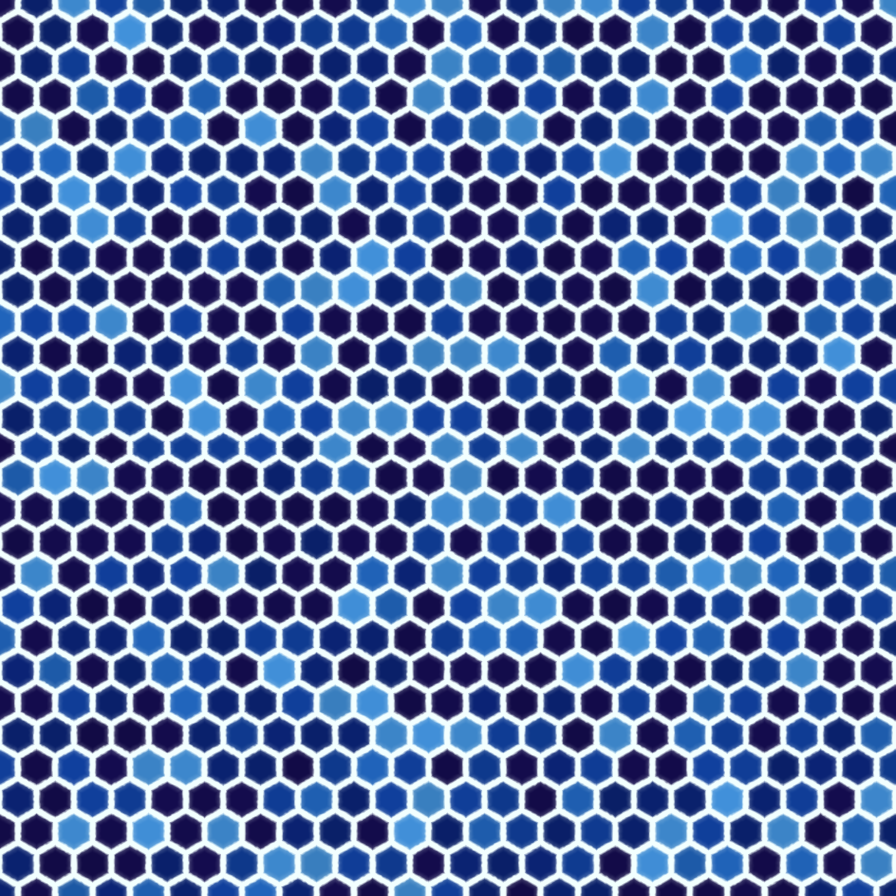
Write a three.js fragment shader that draws this pattern.

```glsl
varying vec2 vUv;

#define COLUMNS 24.0
#define ROWS 27.83
#define SEAM_CUT 0.17
#define LINE_INNER 0.045
#define LINE_OUTER 0.125
#define RIM_DEPTH 0.24
#define RIM_STRENGTH 0.22
#define EDGE_WEAR 0.022
#define GROUT vec3(0.95, 1.0, 1.0)

const vec2 LATTICE = vec2(1.0, 1.7320508);

float hash(vec2 p) {
  vec3 q = fract(p.xyx * vec3(0.1031, 0.1030, 0.0973));
  q += dot(q, q.yzx + 33.33);
  return fract((q.x + q.y) * q.z);
}

float noise(vec2 p) {
  vec2 i = floor(p);
  vec2 f = fract(p);
  f = f * f * (3.0 - 2.0 * f);
  return mix(mix(hash(i), hash(i + vec2(1.0, 0.0)), f.x),
             mix(hash(i + vec2(0.0, 1.0)), hash(i + 1.0), f.x), f.y);
}

// Offset from the nearest hexagon centre (xy) and its cell index (zw)
vec4 hexCell(vec2 p) {
  vec2 evenCell = floor(p / LATTICE + 0.5);
  vec2 oddCell = floor(p / LATTICE) + 0.5;
  vec2 a = p - evenCell * LATTICE;
  vec2 b = p - oddCell * LATTICE;
  return dot(a, a) < dot(b, b) ? vec4(a, 2.0 * evenCell) : vec4(b, 2.0 * oddCell);
}

float hexEdgeDistance(vec2 d) {
  d = abs(d);
  return 0.5 - max(d.x, dot(d, 0.5 * LATTICE));
}

// Weighted choice among five blues
vec3 tileColor(float pick) {
  vec3 c = vec3(0.075, 0.045, 0.29);
  c = mix(c, vec3(0.04, 0.13, 0.43), step(0.36, pick));
  c = mix(c, vec3(0.06, 0.235, 0.58), step(0.60, pick));
  c = mix(c, vec3(0.12, 0.37, 0.69), step(0.78, pick));
  return mix(c, vec3(0.24, 0.53, 0.80), step(0.87, pick));
}

void main() {
  // Rows count from the top; the row at mid-height is slightly squeezed
  float row = (1.0 - vUv.y) * ROWS + SEAM_CUT * step(vUv.y, 0.5);
  vec2 p = vec2(vUv.x * COLUMNS + 0.02, row * 0.5 * LATTICE.y);
  vec4 cell = hexCell(p);

  // Slightly ragged tile outline
  float edge = hexEdgeDistance(cell.xy) + EDGE_WEAR * (noise(p * 14.0) - 0.5);

  // Tile body with a paler rim and a small tone shift
  vec3 color = tileColor(hash(cell.zw + 7.0));
  color *= 0.93 + 0.14 * hash(cell.zw + 51.0);
  float rim = 1.0 - smoothstep(LINE_INNER, RIM_DEPTH, edge);
  color = mix(color, GROUT, RIM_STRENGTH * rim);

  // White joints
  color = mix(GROUT, color, smoothstep(LINE_INNER, LINE_OUTER, edge));
  gl_FragColor = vec4(color, 1.0);
}
```
